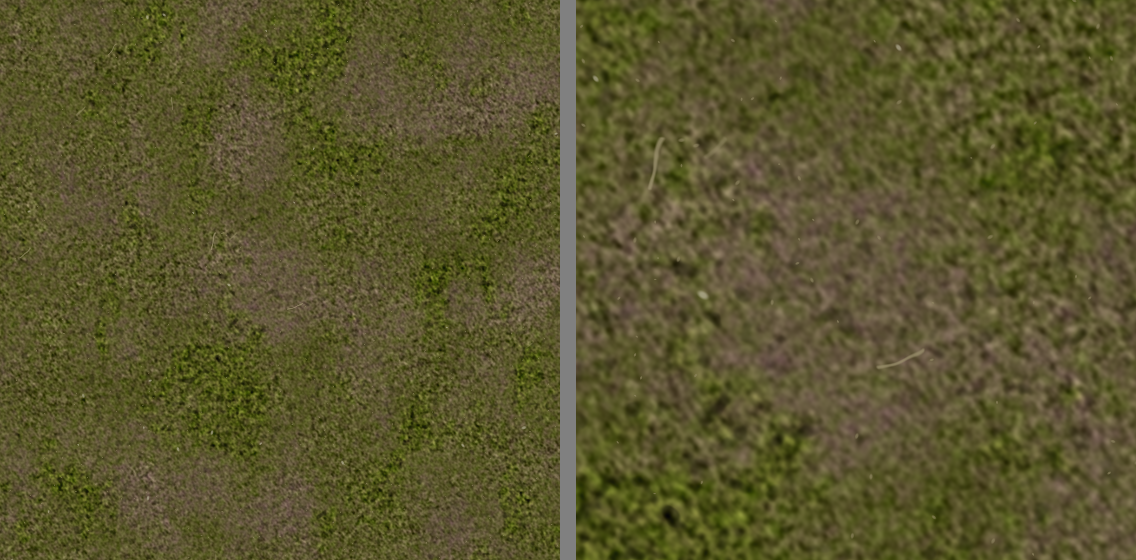
Left, the full canvas; right, a detail of the centre.
A Shadertoy shader for this texture:

```glsl
// Weathered meadow turf: lush green clumps, dry brown patches, pale flecks and twigs.

vec2 hash2(vec2 p) {
    vec3 q = fract(p.xyx * vec3(0.1031, 0.1030, 0.0973));
    q += dot(q, q.yzx + 33.33);
    return fract((q.xx + q.yz) * q.zy);
}

// Gradient noise, roughly -1 to 1
float noise(vec2 p) {
    vec2 i = floor(p), f = p - i;
    vec2 u = f * f * f * (f * (f * 6.0 - 15.0) + 10.0);
    vec2 e = vec2(0.0, 1.0);
    float a = dot(hash2(i) * 2.0 - 1.0, f);
    float b = dot(hash2(i + e.yx) * 2.0 - 1.0, f - e.yx);
    float c = dot(hash2(i + e.xy) * 2.0 - 1.0, f - e.xy);
    float d = dot(hash2(i + e.yy) * 2.0 - 1.0, f - e.yy);
    return 1.6 * mix(mix(a, b, u.x), mix(c, d, u.x), u.y);
}

float fbm(vec2 p) {
    float sum = 0.0, amp = 0.6;
    for (int i = 0; i < 5; i++) {
        sum += amp * noise(p);
        p = mat2(1.6, 1.2, -1.2, 1.6) * p + 17.3;
        amp *= 0.6;
    }
    return sum;
}

mat2 rotate(float a) {
    return mat2(cos(a), sin(a), -sin(a), cos(a));
}

// Pale fleck in some cells of a jittered grid
float flecks(vec2 uv, float cells, float share) {
    vec2 p = uv * cells, id = floor(p);
    vec2 kind = hash2(id + 71.0);
    vec2 d = rotate(kind.y * 6.28) * (fract(p) - 0.25 - 0.5 * hash2(id + 9.0));
    float size = 0.06 + 0.10 * kind.y;
    return step(kind.x, share) * (1.0 - smoothstep(size * 0.4, size * 1.4, length(d * vec2(1.0, 1.7))));
}

// Thin bent stalks
float twigs(vec2 uv) {
    float cover = 0.0;
    for (int i = 0; i < 9; i++) {
        vec2 seed = hash2(vec2(float(i) * 3.7, 41.0));
        vec2 shape = hash2(vec2(float(i) * 5.3, 87.0));
        vec2 p = rotate(shape.x * 1.4 - 0.2) * (uv - seed);
        float halfLength = 0.006 + 0.010 * shape.y;
        p.x += 25.0 * (shape.x - 0.4) * p.y * p.y + 0.003 * noise(uv * 70.0);
        p.y -= clamp(p.y, -halfLength, halfLength);
        float line = 1.0 - smoothstep(0.0002, 0.0019, length(p));
        cover = max(cover, line * (0.25 + 0.55 * shape.y));
    }
    return cover;
}

void mainImage(out vec4 fragColor, in vec2 fragCoord) {
    vec2 uv = fragCoord / iResolution.y;

    // Broad ground cover with ragged borders
    vec2 warp = 0.02 * vec2(noise(uv * 13.0), noise(uv * 13.0 + 31.0));
    float clump = noise(uv * 42.0 + 5.0);
    float moisture = fbm((uv + warp) * vec2(6.2, 5.0) + 3.0);
    float lush = smoothstep(0.0, 0.55, moisture + 0.25 * clump);
    float dry = smoothstep(-0.2, 0.55, fbm(uv * 5.5 + 53.0) - 0.4 * moisture + 0.15 * clump);

    vec3 color = mix(vec3(0.345, 0.337, 0.155), vec3(0.395, 0.345, 0.245), dry);
    color = mix(color, vec3(0.305, 0.33, 0.085), lush);
    color += fbm(uv * 8.0 + 19.0) * vec3(0.045, 0.04, 0.04);

    // Leaf tufts, and short blades in two crossing directions
    vec2 falling = rotate(0.8) * uv, rising = rotate(-0.5) * uv;
    float tufts = noise(uv * 78.0 + 2.0 * warp) + 1.1 * noise(uv * 135.0 + 13.0);
    float blades = noise(falling * vec2(125.0, 215.0)) + 0.7 * noise(rising * vec2(215.0, 130.0) + 23.0);
    blades += 0.8 * noise(rotate(0.4) * uv * 225.0 + 7.0);
    float rough = smoothstep(-0.3, 0.5, fbm(uv * 7.0 + 91.0));
    float grain = tufts * mix(0.045 + 0.06 * rough, 0.135, lush);
    grain += blades * mix(0.075 + 0.045 * rough, 0.125, lush);
    color += grain * mix(vec3(1.0, 0.92, 0.9), vec3(0.95, 0.95, 0.5), lush);

    // Hue variation: yellow-green shoots against brown litter
    float shoots = noise(uv * 65.0 + 29.0) + 0.7 * noise(uv * 130.0 + 61.0);
    color += shoots * vec3(-0.022, 0.016, -0.045);

    // Dark gaps between the clumps
    float gaps = smoothstep(0.2, 0.75, noise(uv * 70.0 + 43.0) - 0.35 * tufts);
    color *= 1.0 - gaps * (0.15 + 0.25 * lush);

    // Bleached debris
    color = mix(color, vec3(0.58, 0.54, 0.40), 0.6 * flecks(uv, 85.0, 0.08));
    color = mix(color, vec3(0.70, 0.68, 0.58), 0.7 * flecks(uv + 0.37, 34.0, 0.015));
    color = mix(color, vec3(0.62, 0.58, 0.44), twigs(uv));

    fragColor = vec4(clamp(color, 0.02, 1.0), 1.0);
}
```
